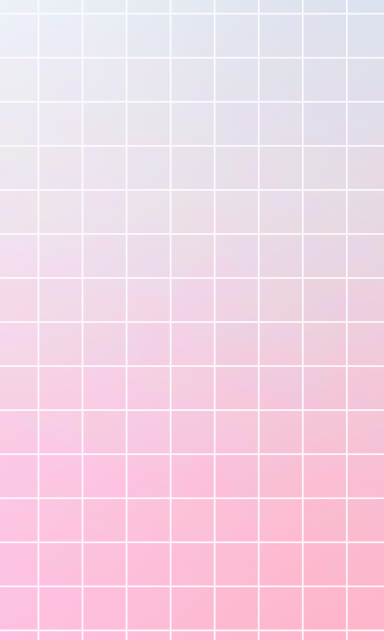
Reproduce this pattern procedurally as a Shadertoy shader.

```glsl
// A thin white square grid over a pastel wash, from pale blue-grey to pink.
// Colour stops are blended down both sides and then across; stretched noise
// adds faint lilac and rose blotches, and a hash shifts each cell slightly.

#define PITCH 0.06883                // cell size, in canvas heights
#define GRID_ORIGIN vec2(0.0601, 0.0150)
#define LINE_WIDTH 0.0027
#define LINE_COLOR vec3(0.995, 0.985, 0.995)
#define LINE_OPACITY 0.93
#define BLOTCH_SCALE vec2(13.0, 25.0)
#define BLOTCH_AMOUNT 0.012
#define CELL_AMOUNT 0.006

float hash(vec2 p) {
    vec3 q = fract(vec3(p.xyx) * 0.1031);
    q += dot(q, q.yzx + 33.33);
    return fract((q.x + q.y) * q.z);
}

float valueNoise(vec2 p) {
    vec2 i = floor(p), f = fract(p);
    f = f * f * (3.0 - 2.0 * f);
    float low = mix(hash(i), hash(i + vec2(1, 0)), f.x);
    float high = mix(hash(i + vec2(0, 1)), hash(i + vec2(1, 1)), f.x);
    return mix(low, high, f.y);
}

float fbm(vec2 p) {
    float sum = 0.0, gain = 0.55;
    for (int i = 0; i < 4; i++) {
        sum += gain * valueNoise(p);
        p = p * 2.03 + 17.3;
        gain *= 0.5;
    }
    return sum;
}

// Five colour stops down one side; t runs from 0 at the top to 1 at the bottom.
vec3 ramp(float t, vec3 a, vec3 b, vec3 c, vec3 d, vec3 e) {
    vec3 col = mix(a, b, clamp(t / 0.30, 0.0, 1.0));
    col = mix(col, c, clamp((t - 0.30) / 0.25, 0.0, 1.0));
    col = mix(col, d, clamp((t - 0.55) / 0.20, 0.0, 1.0));
    return mix(col, e, clamp((t - 0.75) / 0.25, 0.0, 1.0));
}

vec3 wash(vec2 uv) {
    float t = 1.0 - uv.y;
    vec3 left = ramp(t, vec3(0.930, 0.945, 0.975), vec3(0.937, 0.905, 0.937),
                     vec3(0.962, 0.840, 0.915), vec3(0.988, 0.780, 0.895),
                     vec3(0.992, 0.757, 0.880));
    vec3 right = ramp(t, vec3(0.860, 0.880, 0.930), vec3(0.900, 0.855, 0.900),
                      vec3(0.935, 0.795, 0.865), vec3(0.980, 0.738, 0.822),
                      vec3(1.000, 0.708, 0.780));
    return mix(left, right, smoothstep(-0.15, 1.1, uv.x));
}

// Coverage of the nearest grid line on each axis, filtered over one pixel.
float gridLines(vec2 p, float pixel) {
    vec2 g = (p - GRID_ORIGIN) / PITCH;
    vec2 dist = abs(g - round(g)) * PITCH;
    vec2 cover = clamp((0.5 * LINE_WIDTH - dist) / pixel + 0.5, 0.0, 1.0);
    return max(cover.x, cover.y);
}

void mainImage(out vec4 fragColor, in vec2 fragCoord) {
    vec2 uv = fragCoord / iResolution.xy;
    vec2 p = fragCoord / iResolution.y;
    vec3 col = wash(uv);

    // Flat-edged blotches, strongest through the middle of the wash
    float lilac = smoothstep(0.50, 0.58, fbm(p * BLOTCH_SCALE));
    float rose = smoothstep(0.52, 0.60, fbm(p * BLOTCH_SCALE + 41.7));
    float strength = BLOTCH_AMOUNT * (0.5 + 0.5 * smoothstep(0.5, 0.1, abs(uv.y - 0.5)));
    col += strength * (lilac - 0.4) * vec3(-0.3, -0.2, 1.3);
    col += strength * (rose - 0.4) * vec3(0.9, -0.8, 0.0);

    // Slight tone shift from cell to cell
    vec2 cell = floor((p - GRID_ORIGIN) / PITCH) + 20.0;
    col += CELL_AMOUNT * (hash(cell) - 0.5);

    col = mix(col, LINE_COLOR, LINE_OPACITY * gridLines(p, 1.0 / iResolution.y));
    fragColor = vec4(clamp(col, 0.0, 1.0), 1.0);
}
```
